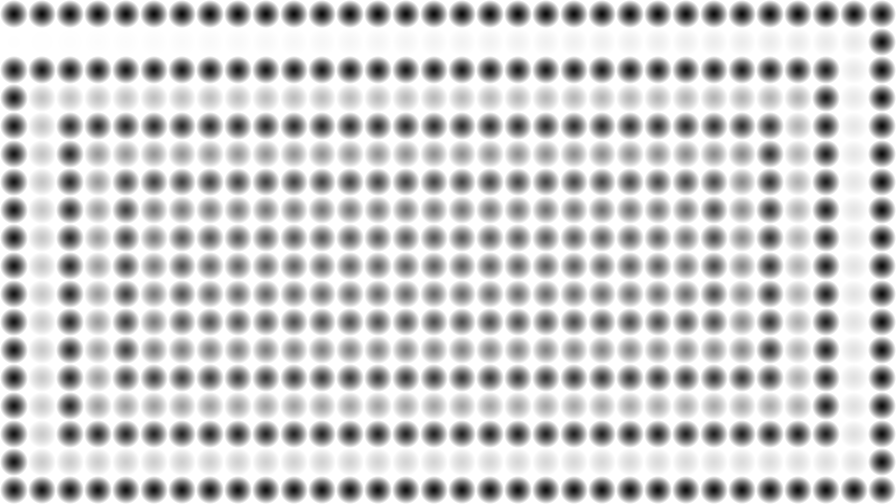
This pattern is drawn by a Shadertoy shader. Its source:

```glsl
const vec2 GRID = vec2(32.0, 18.0);

// Step number of a cell on a path that winds inward on even rings
// and back outward on odd rings; cells count from the top left.
float spiralStep(vec2 cell) {
    vec2 far = GRID - 1.0 - cell;
    float ring = min(min(cell.x, cell.y), min(far.x, far.y));

    // The cell below each top left corner leads into the next ring.
    if (cell.x == ring && cell.y == ring + 1.0) ring += 1.0;

    // Walk along top and right, then bottom and left.
    vec2 fromStart = cell - ring;
    vec2 fromEnd = far - ring;
    bool firstHalf = fromStart.y < 0.5 || fromEnd.x < 0.5;
    float along = firstHalf
        ? fromStart.x + fromStart.y + 1.0
        : GRID.x + GRID.y - 1.0 - 4.0 * ring + fromEnd.x + fromEnd.y;

    // Add the lengths of the outer turns of the same arm.
    float turns = floor(ring * 0.5);
    float isOdd = mod(ring, 2.0);
    float walked = turns * (96.0 - 8.0 * isOdd) - 8.0 * turns * (turns - 1.0) + along;
    return isOdd > 0.5 ? GRID.x * GRID.y - 1.0 - walked : walked - 1.0;
}

void mainImage(out vec4 fragColor, in vec2 fragCoord) {
    vec2 grid = fragCoord / iResolution.xy * GRID;
    grid.y = GRID.y - grid.y;
    vec2 cell = clamp(floor(grid), vec2(0.0), GRID - 1.0);

    // Tone brightens along the whole path.
    float progress = spiralStep(cell) / (GRID.x * GRID.y);
    float tone = mix(0.045, 1.0, pow(progress, 1.7));

    // Soft round dot that fades to white at the cell edge.
    float radius = 2.0 * length(grid - cell - 0.5);
    float fade = pow(min(radius, 1.0), 1.5);
    fragColor = vec4(vec3(mix(tone, 1.0, fade)), 1.0);
}
```
